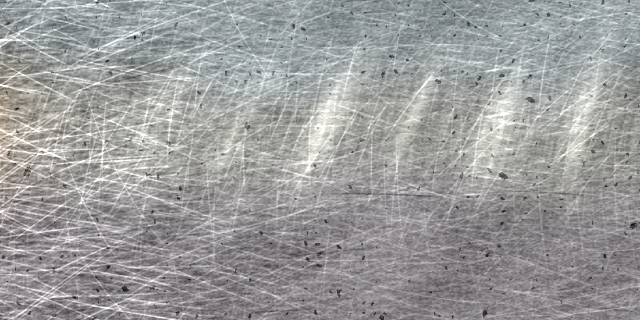
This texture is drawn by a WebGL 2 fragment shader. Its source:

```glsl
#version 300 es
precision highp float;

uniform vec2 u_resolution;
out vec4 fragColor;

#define HAIR_WIDTH 0.0015
#define HAIR_GAIN 0.30
#define STEEP_GAIN 0.20
#define STREAK_GAIN 0.24
#define BRUSH_GAIN 0.26
#define GRAIN_GAIN 0.17
#define PIT_DEPTH 0.30
#define LOW_TONE vec3(0.490, 0.475, 0.492)
#define MID_TONE vec3(0.560, 0.560, 0.542)
#define TOP_TONE vec3(0.535, 0.568, 0.578)
#define RUST_TINT vec3(0.05, 0.0, -0.045)

float hash(vec2 p) {
    return fract(sin(dot(p, vec2(127.1, 311.7))) * 43758.5);
}

float noise(vec2 p) {
    vec2 i = floor(p), f = fract(p);
    f = f * f * (3.0 - 2.0 * f);
    return mix(mix(hash(i), hash(i + vec2(1, 0)), f.x),
               mix(hash(i + vec2(0, 1)), hash(i + vec2(1, 1)), f.x), f.y);
}

float fbm(vec2 p) {
    float sum = 0.0, amp = 0.5;
    for (int i = 0; i < 4; i++) {
        sum += amp * noise(p);
        p = p * 2.03 + 17.3;
        amp *= 0.5;
    }
    return sum / 0.9375;
}

vec2 rotate(vec2 p, float angle) {
    float c = cos(angle), s = sin(angle);
    return vec2(c * p.x + s * p.y, c * p.y - s * p.x);
}

// One layer of tapered hairlines, one per staggered cell
float scratches(vec2 p, float angle, float bend, vec2 cell, float seed) {
    vec2 q = rotate(p, angle);
    q.y += bend * q.x * q.x;
    vec2 g = q / cell + seed * vec2(3.7, 6.1);
    g.x += hash(vec2(floor(g.y), seed));
    vec2 id = floor(g) + seed * 13.0, f = fract(g) - 0.5;
    float offset = (hash(id) - 0.5) * 0.3;
    float tilt = (hash(id + 5.3) - 0.5) * 0.6;
    float reach = mix(0.15, 0.5, hash(id + 9.1));
    float strength = hash(id + 2.7);
    float d = abs(f.y - offset - tilt * f.x) * cell.y;
    float line = 1.0 - smoothstep(0.0, HAIR_WIDTH + 1.0 / u_resolution.y, d);
    float taper = 1.0 - smoothstep(reach * 0.4, reach, abs(f.x));
    return line * taper * strength * strength;
}

// Ragged dark pits scattered on a grid
float pits(vec2 p, float size, float chance, float seed) {
    vec2 g = p / size, id = floor(g) + seed;
    vec2 centre = 0.25 + 0.5 * vec2(hash(id), hash(id + 3.1));
    vec2 d = rotate(fract(g) - centre, hash(id + 8.2) * 3.0) * vec2(0.7, 1.3);
    float radius = mix(0.04, 0.16, pow(hash(id + 6.4), 2.0));
    float dist = length(d) + (noise(p * 260.0) - 0.5) * 0.09;
    float edge = 0.6 / (u_resolution.y * size);
    return step(hash(id + 1.9), chance) * (1.0 - smoothstep(radius - edge, radius + edge, dist));
}

// Soft leaning bands of reflected light, split into fibres
float lightStreaks(vec2 p) {
    float sum = 0.0, h = p.y - 0.5;
    for (int i = 0; i < 6; i++) {
        float k = float(i);
        float lean = mix(0.5, 0.14, k / 5.0);
        float dx = p.x - (0.42 + 0.275 * k) - lean * h - 0.4 * h * abs(h);
        float width = mix(0.025, 0.05, hash(vec2(k, 4.0)));
        float rise = (h - 0.12) / mix(0.17, 0.26, hash(vec2(k, 7.0)));
        float fibre = 0.45 + 0.9 * noise(vec2(dx * 55.0 + k * 31.0, p.y * 4.0));
        float glow = exp(-dx * dx / (width * width)) + 0.35 * exp(-abs(dx) / 0.09);
        sum += glow * fibre * exp(-rise * rise) * mix(0.4, 1.0, hash(vec2(k, 2.0)));
    }
    return sum;
}

void main() {
    vec2 p = gl_FragCoord.xy / u_resolution.y;
    vec2 c = p - vec2(1.0, 0.5);
    float left = 1.0 - smoothstep(0.2, 1.1, p.x + 0.3 * (fbm(p * 3.0) - 0.5));
    float band = exp(-pow((p.y - 0.6) / 0.27, 2.0));

    // Tinted plate with cloudy wear
    float height = p.y + 0.25 * (fbm(p * 2.5) - 0.5);
    vec3 col = mix(LOW_TONE, MID_TONE, smoothstep(0.22, 0.58, height));
    col = mix(col, TOP_TONE, smoothstep(0.62, 0.9, height));
    col += RUST_TINT * exp(-p.x * 9.0) * band;
    col += 0.20 * (fbm(rotate(c, 0.6) * vec2(3.0, 9.0) + 40.0) - 0.5);
    col += STREAK_GAIN * lightStreaks(p) * vec3(1.0, 1.0, 0.96);

    // Brushed grain
    float brush = noise(p * vec2(24.0, 135.0)) + noise(rotate(p, 0.12) * vec2(40.0, 190.0)) - 1.0;
    float upright = noise(rotate(p, 1.35) * vec2(9.0, 110.0)) - 0.5;
    col += BRUSH_GAIN * (brush * mix(0.35, 0.75, left) + 0.4 * upright * band);
    col += GRAIN_GAIN * (noise(p * vec2(150.0, 230.0)) - 0.5);

    // Fanned hairlines, dense on the left
    float hair = 0.0, steep = 0.0;
    for (int i = 0; i < 14; i++) {
        float k = float(i), r = hash(vec2(k, 11.0));
        hair += scratches(c, (r - 0.45) * 0.85, (hash(vec2(k, 5.0)) - 0.5) * 0.3,
                          vec2(0.45 + 0.4 * r, 0.035), k + 1.0);
    }
    for (int i = 0; i < 7; i++) {
        float k = float(i);
        steep += scratches(c, 0.85 + 0.12 * k, 0.25, vec2(0.5, 0.04), k + 30.0);
    }
    float arcs = scratches(c, -0.65, -0.5, vec2(0.8, 0.05), 51.0)
               + scratches(c, 0.4, 0.45, vec2(0.9, 0.06), 57.0);
    col += HAIR_GAIN * (hair * mix(0.36, 1.0, left) + 0.6 * arcs);
    col += STEEP_GAIN * steep * mix(0.35, 1.0, band);

    // Dark gouges and pits
    float worn = smoothstep(0.35, 0.65, fbm(p * 4.0 + 9.0)) * mix(1.0, 0.5, left);
    float dark = pits(p, 0.036, 0.15 + 0.35 * worn, 70.0) + pits(p + 0.4, 0.075, 0.22 * worn, 90.0);
    dark += 0.7 * scratches(c, 0.08, 0.1, vec2(0.5, 0.16), 63.0);
    col -= PIT_DEPTH * min(dark, 1.0);

    fragColor = vec4(clamp(col, 0.0, 1.0), 1.0);
}
```
